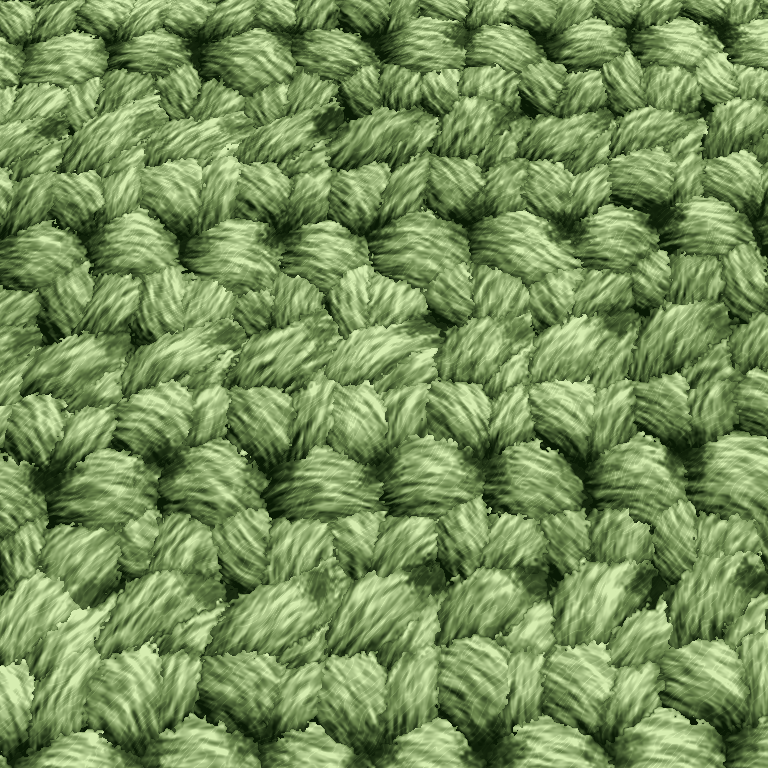
A three.js fragment shader for this texture:

```glsl
varying vec2 vUv;

#define ROW_HEIGHT 2.33
#define COLUMN_AXIS 0.488
#define JITTER 0.14
#define WARP 0.16
#define FUZZ 0.07
#define PLIES 7.0
#define HAIR_DENSITY 30.0
#define CREASE_WIDTH 0.16
#define LIGHT vec3(0.34, 0.58, 0.74)
#define DEEP_GREEN vec3(0.04, 0.10, 0.02)
#define MID_GREEN vec3(0.42, 0.525, 0.30)
#define PALE_GREEN vec3(0.84, 0.93, 0.69)

float hash(vec2 p) { return fract(sin(dot(p, vec2(127.1, 311.7))) * 43758.55); }

float noise(vec2 p) {
  vec2 i = floor(p), f = fract(p);
  f = f * f * (3.0 - 2.0 * f);
  return mix(mix(hash(i), hash(i + vec2(1.0, 0.0)), f.x),
             mix(hash(i + vec2(0.0, 1.0)), hash(i + vec2(1.0, 1.0)), f.x), f.y);
}

vec2 noise2(vec2 p) { return vec2(noise(p), noise(p + 37.4)) - 0.5; }

vec2 turn(vec2 p, float a) {
  float c = cos(a), s = sin(a);
  return vec2(c * p.x + s * p.y, c * p.y - s * p.x);
}

// Fabric space: one stitch wide, rows shrinking towards the top
vec2 fabricSpace(vec2 uv) {
  float depth = 1.0 - uv.y + 0.025 * (uv.x - 0.5);
  float row = (sqrt(0.0625 + 0.12 * (depth - 0.18)) - 0.25) / 0.06;
  return vec2((uv.x - COLUMN_AXIS) / (0.112 + 0.042 * depth), -row * ROW_HEIGHT);
}

// box: centre, radii; form: tilt, fibre direction, lift, taper
void stitchPart(int kind, out vec4 box, out vec4 form) {
  if (kind == 0) {        // slanted braid strand
    box = vec4(0.0, 0.04, 0.74, 0.34);    form = vec4(0.56, 0.78, 1.12, 0.28);
  } else if (kind == 1) { // strand under the braid
    box = vec4(0.36, -0.2, 0.5, 0.27);    form = vec4(0.5, 0.7, 0.85, 0.1);
  } else if (kind == 2) { // upper puff, left lobe
    box = vec4(-0.17, -0.55, 0.52, 0.44); form = vec4(-0.6, -0.75, 1.0, 0.0);
  } else if (kind == 3) { // upper puff, right lobe
    box = vec4(0.33, -0.58, 0.56, 0.34);  form = vec4(0.95, 0.9, 0.95, 0.1);
  } else if (kind == 4) { // cap of the large puff
    box = vec4(0.5, -1.26, 0.54, 0.5);    form = vec4(-0.25, -0.3, 1.08, 0.0);
  } else if (kind == 5) { // left leg
    box = vec4(0.27, -1.76, 0.58, 0.38);  form = vec4(1.0, 0.95, 0.95, 0.0);
  } else {                // right leg
    box = vec4(0.75, -1.7, 0.52, 0.34);   form = vec4(1.95, 2.05, 0.88, 0.0);
  }
}

// Dark openings: one under each upper puff, one beside each braid strand
float opening(vec2 p, vec2 centre, vec2 radius) {
  vec2 at = vec2(p.x - centre.x + 0.5, -p.y / ROW_HEIGHT);
  vec2 d = vec2(fract(at.x) - 0.5, fract(at.y) * ROW_HEIGHT - centre.y) / radius;
  float strength = 0.5 + 0.5 * hash(floor(at) + centre);
  return strength * (1.0 - smoothstep(0.25, 1.15, length(d)));
}

void main() {
  vec2 p = fabricSpace(vUv);
  p += WARP * noise2(p * 1.3);
  vec2 fuzz = FUZZ * (noise2(p * 9.0) + noise2(p * 31.0));
  vec2 cell = vec2(floor(p.x + 0.5), floor(-p.y / ROW_HEIGHT));

  // Highest yarn dome at this point, and the one next below it
  float top = 0.0, under = 0.0, seed = 0.0;
  vec2 slope = vec2(0.0), strand = p;
  for (int row = 0; row < 2; row++) {
    for (int col = -1; col < 2; col++) {
      vec2 id = cell + vec2(float(col), float(row));
      for (int kind = 0; kind < 7; kind++) {
        vec4 box, form;
        stitchPart(kind, box, form);
        vec2 key = id * 7.3 + float(kind) * 1.9;
        vec2 vary = vec2(hash(key), hash(key + 5.2)) - 0.5;
        vec2 local = p - vec2(id.x, -id.y * ROW_HEIGHT) - box.xy - JITTER * vary;
        float tilt = form.x + 0.4 * vary.y;
        vec2 q = turn(local + fuzz, tilt) / (box.zw * (1.0 + 0.16 * vary.x));
        q.y /= 1.0 + form.w * clamp(q.x, -1.0, 1.0);
        float height = sqrt(max(0.0, 1.0 - dot(q, q))) * (form.z + 0.12 * vary.x);
        under = max(under, min(height, top));
        if (height > top) {
          top = height;
          slope = turn(q, -tilt);
          strand = turn(local, form.y + 0.4 * vary.y);
          strand.y += 0.45 * strand.x * strand.x;
          seed = hash(key + 9.1);
        }
      }
    }
  }

  // Twisted plies, fine hairs and stray fibres
  float phase = strand.y * PLIES + 1.3 * noise(strand * vec2(3.0, 5.0) + seed * 60.0);
  float ply = sin(6.283 * phase) * (0.4 + noise(strand * 4.0 + seed * 33.0));
  float hair = noise(strand * vec2(7.0, HAIR_DENSITY) + seed * 91.0) - 0.5;
  hair += 0.7 * (noise(turn(strand, 0.3) * vec2(13.0, 48.0) + seed * 17.0) - 0.5);
  vec2 strayAt = turn(p, 0.75) + 0.1 * noise2(p * 4.0);
  float stray = pow(1.0 - abs(2.0 * noise(strayAt * vec2(7.0, 36.0)) - 1.0), 5.0);

  // Light from the upper right, shade in creases and openings
  float dome = sqrt(max(0.0, 1.0 - dot(slope, slope)));
  float tone = 0.09 + 0.72 * dot(vec3(slope * 0.85, dome), LIGHT);
  tone += 0.11 * ply + 0.42 * hair + 0.24 * (noise(p * 1.1 + 4.0) - 0.5);
  float crease = 1.0 - smoothstep(0.0, CREASE_WIDTH, top - under);
  tone *= 1.0 - 0.45 * crease * noise(p * 2.5 + 8.0);
  tone *= smoothstep(-0.1, 0.4, top);
  vec2 ragged = p + 2.0 * fuzz;
  tone *= 1.0 - 0.95 * opening(ragged, vec2(0.0, 1.04), vec2(0.3, 0.24));
  tone *= 1.0 - 0.85 * opening(ragged, vec2(0.47, 2.1), vec2(0.24, 0.18));
  tone = clamp(tone + 0.12 * stray * (0.25 + top) + 0.02, 0.0, 1.0);

  vec3 color = mix(DEEP_GREEN, MID_GREEN, min(tone * 2.0, 1.0));
  gl_FragColor = vec4(mix(color, PALE_GREEN, max(tone * 2.0 - 1.0, 0.0)), 1.0);
}
```
